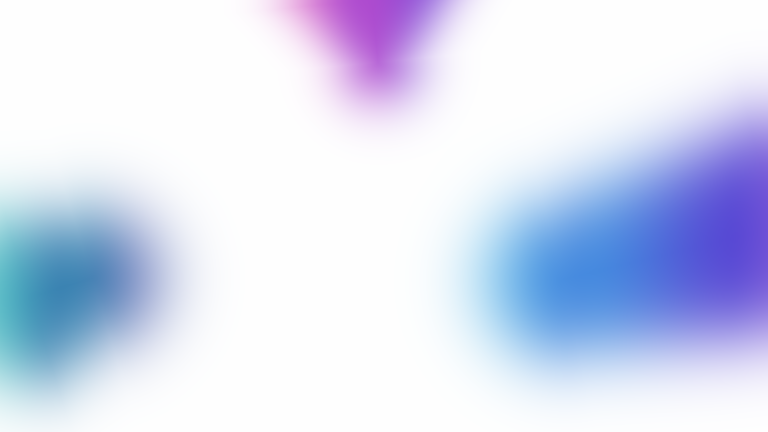
Write a WebGL 1 fragment shader that draws this background.

```glsl
precision highp float;

uniform vec2 u_resolution;

// Signed distance to a capsule whose radius runs from ra to rb
float taperedCapsule(vec2 p, vec2 a, vec2 b, float ra, float rb) {
  vec2 axis = b - a;
  float t = clamp(dot(p - a, axis) / dot(axis, axis), 0.0, 1.0);
  return length(p - a - axis * t) - mix(ra, rb, t);
}

// Coverage of a Gaussian-blurred edge at a signed distance
float blurredEdge(float dist, float sigma) {
  float x = clamp(dist / sigma, -5.0, 5.0);
  return 1.0 / (1.0 + exp(1.6 * x + 0.07 * x * x * x));
}

// Three-colour ramp with stops at start, middle and end
vec3 ramp(float x, float start, float middle, float end, vec3 c0, vec3 c1, vec3 c2) {
  vec3 c = mix(c0, c1, smoothstep(start, middle, x));
  return mix(c, c2, smoothstep(middle, end, x));
}

void main() {
  // Height spans 0 to 1
  vec2 p = gl_FragCoord.xy / u_resolution.y;
  vec3 color = vec3(0.997, 0.998, 0.998);

  // Teal to slate-blue glow on the left
  float tealShape = taperedCapsule(p, vec2(0.07, 0.312), vec2(0.213, 0.356), 0.185, 0.139);
  vec3 tealColor = ramp(p.x, -0.04, 0.15, 0.36,
    vec3(0.32, 0.74, 0.77), vec3(0.21, 0.50, 0.69), vec3(0.36, 0.44, 0.71));
  color = mix(color, tealColor, blurredEdge(tealShape, 0.083));

  // Pink to violet glow hanging from the top
  float violetShape = taperedCapsule(p, vec2(0.861, 1.0), vec2(0.875, 0.856), 0.174, 0.065);
  vec3 violetColor = ramp(p.x, 0.66, 0.84, 1.03,
    vec3(0.84, 0.38, 0.78), vec3(0.68, 0.29, 0.81), vec3(0.48, 0.25, 0.83));
  color = mix(color, violetColor, blurredEdge(violetShape, 0.068));

  // Sky-blue to indigo glow on the right
  float blueShape = taperedCapsule(p, vec2(1.30, 0.352), vec2(1.794, 0.472), 0.167, 0.243);
  vec3 blueColor = ramp(p.x, 1.06, 1.36, 1.72,
    vec3(0.36, 0.72, 0.91), vec3(0.26, 0.53, 0.87), vec3(0.34, 0.28, 0.83));
  blueColor = mix(blueColor, vec3(0.45, 0.32, 0.84), smoothstep(1.68, 1.82, p.x));
  color = mix(color, blueColor, blurredEdge(blueShape, 0.085));

  gl_FragColor = vec4(color, 1.0);
}
```
